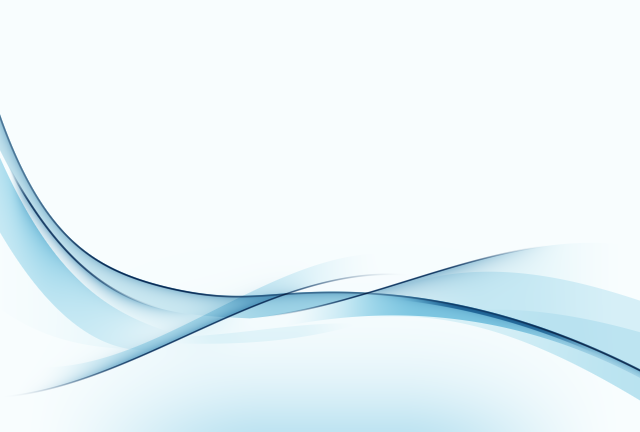
This background is drawn by a Shadertoy shader. Its source:

```glsl
// Translucent blue ribbons crossing in soft waves over a pale background.

// Cubic through four heights evenly spaced from x0 to x1.
float curve(float x, float x0, float x1, vec4 h) {
    float t = 3.0 * (x - x0) / (x1 - x0);
    float a = t - 1.0, b = t - 2.0, c = t - 3.0;
    return dot(h, vec4(-a * b * c / 6.0, t * b * c / 2.0, -t * a * c / 2.0, t * a * b / 6.0));
}

// Distance to a curve in canvas heights, positive above it.
float distanceTo(float d) {
    return d / (max(length(vec2(dFdx(d), dFdy(d))), 1e-6) * iResolution.y);
}

float above(float d) { return clamp(d * iResolution.y + 0.5, 0.0, 1.0); }
float between(float top, float bottom) { return above(-top) * above(bottom); }

// Fades in from a to b and out from c to d.
float span(float x, float a, float b, float c, float d) {
    return smoothstep(a, b, x) * (1.0 - smoothstep(c, d, x));
}

// Shade that fades downward from a curve.
float shade(float d, float width) { return above(-d) * exp(min(d, 0.0) / width); }

float line(float d, float width) {
    float soft = 0.7 / iResolution.y;
    return 1.0 - smoothstep(max(width - soft, 0.0), width + soft, abs(d));
}

void tint(inout vec3 color, vec3 ink, float amount) {
    color *= mix(vec3(1.0), ink, clamp(amount, 0.0, 1.0));
}

void mainImage(out vec4 fragColor, in vec2 fragCoord) {
    vec2 p = fragCoord / iResolution.xy;
    float x = p.x, y = p.y;
    const vec3 PALE = vec3(0.88, 0.955, 0.975);
    const vec3 SKY = vec3(0.70, 0.88, 0.94);
    const vec3 CYAN = vec3(0.52, 0.82, 0.91);
    const vec3 STEEL = vec3(0.34, 0.60, 0.74);
    const vec3 NAVY = vec3(0.03, 0.20, 0.38);

    // Main sweep and the three strands that cross it
    float sweep = distanceTo(y - 0.325 + 0.783 * (x - 0.521) * (x - 0.521)
        - 0.623 * exp(-8.08 * x - pow(2.844 * x, 6.0)));
    float rise = distanceTo(y - curve(x, 0.0, 0.638, vec4(0.081, 0.171, 0.308, 0.363)));
    float crest = distanceTo(y - curve(x, 0.39, 0.925, vec4(0.263, 0.319, 0.398, 0.438)));
    float fall = distanceTo(y - curve(x, 0.013, 0.39, vec4(0.615, 0.371, 0.281, 0.263)));

    // Pale folds on the left, in the middle and on the right
    float leftTop = distanceTo(y - curve(x, 0.0, 0.273, vec4(0.635, 0.404, 0.285, 0.227)));
    float leftBase = distanceTo(y - curve(x, 0.0, 0.247, vec4(0.462, 0.296, 0.208, 0.192)));
    float leftVeil = distanceTo(y - curve(x, 0.0, 0.247, vec4(0.285, 0.222, 0.196, 0.192)));
    float arch = distanceTo(y - curve(x, 0.156, 0.586, vec4(0.169, 0.256, 0.358, 0.413)));
    float tailTop = distanceTo(y - curve(x, 0.28, 0.56, vec4(0.221, 0.231, 0.246, 0.251)));
    float tailBase = distanceTo(y - curve(x, 0.28, 0.56, vec4(0.205, 0.206, 0.219, 0.249)));
    float rightTop = distanceTo(y - curve(x, 0.703, 1.0, vec4(0.365, 0.369, 0.346, 0.304)));
    float rightMid = distanceTo(y - curve(x, 0.729, 1.0, vec4(0.281, 0.281, 0.263, 0.231)));
    float inner = distanceTo(y - curve(x, 0.52, 1.0, vec4(0.262, 0.266, 0.222, 0.125)));
    float outer = distanceTo(y - curve(x, 0.52, 1.0, vec4(0.246, 0.262, 0.196, 0.073)));

    // Background with a glow rising from the bottom edge
    vec3 color = vec3(0.972, 0.992, 0.996);
    float glow = exp(-pow(y / 0.125, 1.3)) * span(x, 0.03, 0.42, 0.62, 0.98);
    tint(color, vec3(0.77, 0.90, 0.95), glow);

    // Left folds
    float leftSpan = 1.0 - smoothstep(0.12, 0.28, x);
    float leftFold = between(leftTop, leftBase) * leftSpan;
    tint(color, SKY, leftFold * (0.45 + 0.3 * exp(leftTop / 0.1)));
    tint(color, CYAN, leftFold * 0.55 * exp(-pow((x - 0.06) / 0.055, 2.0)) * exp(leftTop / 0.06));
    tint(color, PALE, between(leftBase, leftVeil) * leftSpan * 0.35 * smoothstep(-0.05, 0.2, x));

    // Ribbon hanging from the main sweep
    float ribbonBase = x < 0.39 ? fall : crest;
    float ribbon = between(sweep, ribbonBase);
    float ribbonSpan = 1.0 - smoothstep(0.56, 0.6, x);
    tint(color, vec3(0.83, 0.925, 0.955), ribbon * ribbonSpan);
    tint(color, STEEL, ribbon * 0.6 * exp(sweep / 0.014) * ribbonSpan);
    tint(color, SKY, ribbon * 0.7 * span(x, 0.28, 0.44, 0.55, 0.6));
    tint(color, PALE, shade(fall, 0.045) * span(x, 0.08, 0.2, 0.3, 0.4));
    tint(color, STEEL, shade(fall, 0.014) * 0.75 * span(x, 0.012, 0.04, 0.14, 0.34));

    // Rising ribbon under the arch
    float rising = between(arch, rise) * span(x, 0.06, 0.24, 0.34, 0.60);
    tint(color, SKY, rising * 0.75);
    tint(color, STEEL, above(rise) * 0.65 * exp(-max(rise, 0.0) / 0.015) * span(x, 0.02, 0.22, 0.38, 0.5));
    tint(color, PALE, between(tailTop, tailBase) * 0.6 * span(x, 0.26, 0.36, 0.46, 0.56));

    // Right folds between the crest and the main sweep
    float wing = between(crest, sweep) * span(x, 0.54, 0.6, 0.8, 0.98);
    tint(color, PALE, wing * 0.6);
    tint(color, STEEL, wing * 0.6 * exp(crest / 0.026) * (1.0 - smoothstep(0.68, 0.9, x)));
    tint(color, SKY, between(rightTop, sweep) * 0.45 * smoothstep(0.58, 0.76, x));
    tint(color, SKY, between(rightMid, sweep) * 0.4 * smoothstep(0.7, 0.95, x));

    // Right body under the main sweep
    float body = between(sweep, inner) * above(-crest);
    tint(color, SKY, body * 0.9 * smoothstep(0.44, 0.6, x));
    tint(color, CYAN, body * 0.6 * span(x, 0.52, 0.66, 0.76, 0.95));
    tint(color, PALE, between(inner, outer) * above(-sweep) * smoothstep(0.55, 0.72, x));
    tint(color, SKY, between(inner, outer) * 0.5 * smoothstep(0.72, 1.0, x));
    tint(color, STEEL, body * 0.75 * exp(sweep / 0.012) * smoothstep(0.54, 0.7, x));

    // Dark edges
    tint(color, NAVY, line(sweep + 0.002, 0.002) * (0.45 + 0.5 * span(x, 0.03, 0.18, 0.28, 0.42)));
    tint(color, STEEL, line(sweep + 0.006, 0.005) * span(x, 0.62, 0.72, 0.84, 0.94));
    tint(color, NAVY, line(sweep + 0.003, 0.0018) * 0.75 * smoothstep(0.76, 0.93, x));
    tint(color, NAVY, line(rise, 0.0018) * (0.85 * span(x, 0.0, 0.24, 0.40, 0.64)));
    tint(color, NAVY, line(crest, 0.0018) * 0.9 * span(x, 0.40, 0.57, 0.67, 0.86));
    tint(color, NAVY, line(fall, 0.0022) * 0.85 * span(x, 0.012, 0.05, 0.1, 0.26));

    fragColor = vec4(color, 1.0);
}
```
